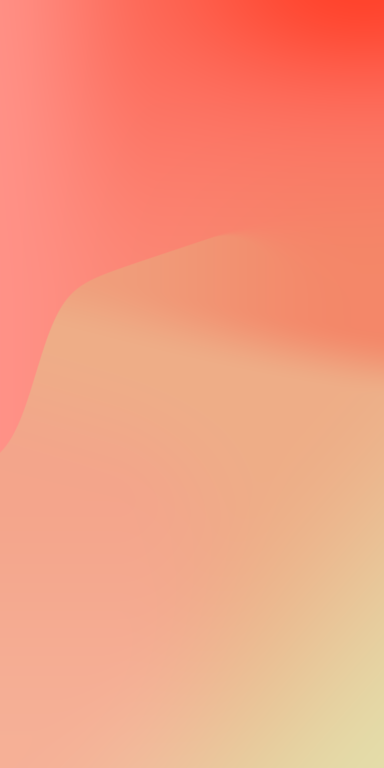
Reproduce this background procedurally as a Shadertoy shader.

```glsl
// Soft coral-to-cream gradient with a curved apricot wave rising from the left.

#define WAVE_TOP 0.401      // depth of the wave's straight flank at the left side
#define WAVE_SLOPE 0.167    // rise of the flank towards the right
#define WAVE_DROP 0.2       // extra depth of the shoulder at the left
#define SHOULDER_X 0.093    // where the shoulder bends
#define SHOULDER_WIDTH 0.034
#define EDGE_FADE 0.2       // softness of the wave edge at the far right
#define GLOW_CENTER vec2(0.95, -0.02)
#define GLOW_SIZE vec2(0.49, 0.13)

const vec3 PINK    = vec3(1.00, 0.57, 0.53);
const vec3 CORAL   = vec3(0.99, 0.46, 0.40);
const vec3 SALMON  = vec3(0.985, 0.53, 0.46);
const vec3 ORANGE  = vec3(0.955, 0.53, 0.41);
const vec3 RED     = vec3(1.00, 0.26, 0.17);
const vec3 APRICOT = vec3(0.94, 0.62, 0.485);
const vec3 BEIGE   = vec3(0.932, 0.68, 0.53);
const vec3 PEACH   = vec3(0.955, 0.645, 0.545);
const vec3 BLUSH   = vec3(0.963, 0.69, 0.59);
const vec3 CREAM   = vec3(0.892, 0.868, 0.665);

// Depth of the wave edge below the top of the canvas
float waveEdge(float x) {
    float shoulder = 1.0 / (1.0 + exp((x - SHOULDER_X) / SHOULDER_WIDTH));
    return WAVE_TOP - WAVE_SLOPE * x + WAVE_DROP * shoulder;
}

// Pink and coral backdrop with a red glow in the upper right corner
vec3 backdrop(vec2 p) {
    vec3 lower = mix(SALMON, ORANGE, smoothstep(0.3, 0.9, p.x));
    vec3 color = mix(CORAL, lower, smoothstep(0.08, 0.4, p.y));
    color = mix(PINK, color, smoothstep(-0.05, 0.42, p.x));
    vec2 g = (p - GLOW_CENTER) / GLOW_SIZE;
    return mix(color, RED, exp(-dot(g, g)));
}

// Wave body: orange upper band, peach left side, cream lower right corner
vec3 waveBody(vec2 p) {
    vec3 band = mix(APRICOT, ORANGE, smoothstep(0.2, 0.95, p.x));
    vec3 peach = mix(PEACH, BLUSH, smoothstep(0.6, 1.0, p.y));
    float peachAmount = smoothstep(0.0, 0.22, p.y - 0.4 - 0.15 * p.x)
                      * (1.0 - smoothstep(0.3, 0.78, p.x));
    vec3 color = mix(BEIGE, peach, peachAmount);
    color = mix(color, CREAM, smoothstep(1.4, 2.27, dot(p, vec2(0.8, 1.4))));

    float bandEnd = 0.37 + 0.14 * p.x - 0.035 * p.x * p.x;
    return mix(band, color, smoothstep(-0.045, 0.045, p.y - bandEnd));
}

void mainImage(out vec4 fragColor, in vec2 fragCoord) {
    // Canvas units, with y as depth from the top
    vec2 p = fragCoord / iResolution.xy;
    p.y = 1.0 - p.y;

    // The wave edge is crisp on the left and dissolves on the right
    float d = p.y - waveEdge(p.x);
    float aa = fwidth(d);
    float softness = aa + EDGE_FADE * smoothstep(0.55, 1.0, p.x);
    float wave = smoothstep(-0.5 * aa, softness, d);

    fragColor = vec4(mix(backdrop(p), waveBody(p), wave), 1.0);
}
```
